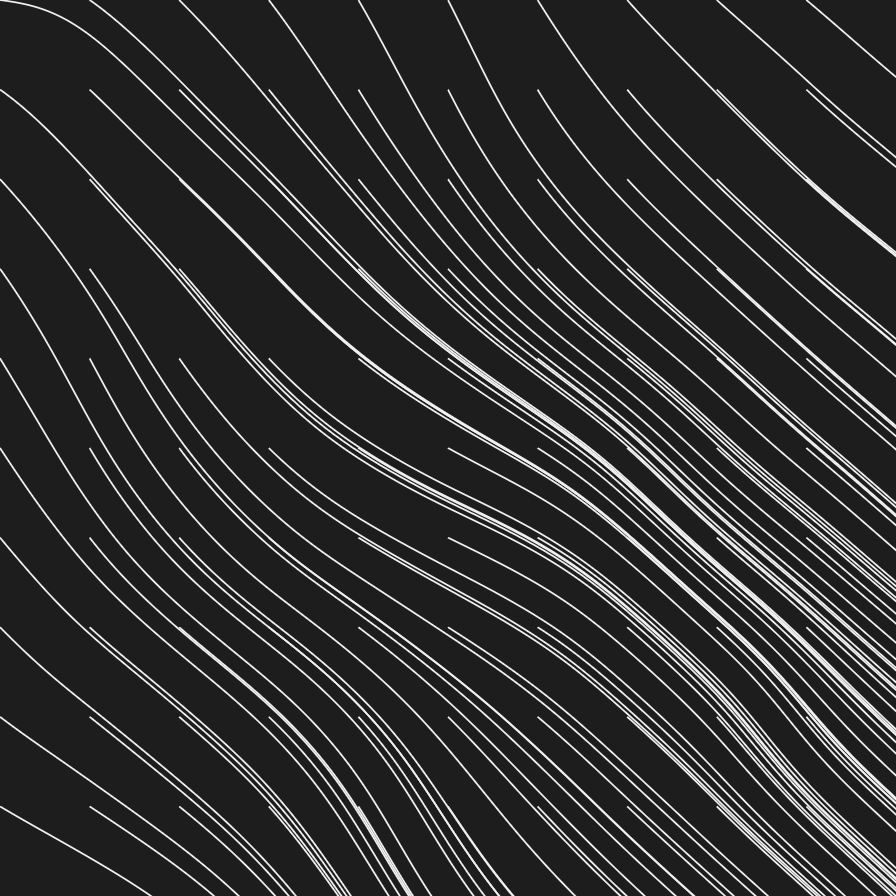
Give the GLSL for this pattern, as a WebGL 1 fragment shader.

```glsl
precision highp float;

// Thin pale streamlines released from a square lattice of seeds in a smooth flow.
// Each pixel is traced upstream; where its path passes a seed, the miss distance,
// scaled by how far the flow has squeezed or spread, gives the line coverage.

uniform vec2 u_resolution;

const vec3 BACKGROUND = vec3(0.115);
const vec3 LINE_COLOR = vec3(0.94);
const float LINE_WIDTH = 1.0 / 512.0;
const float SEEDS_PER_SIDE = 10.0;
const float STEP_LENGTH = 0.0125;
const int MAX_STEPS = 124;
const float MARGIN = 0.03;
const float PROBE = 0.004;
const vec2 DIAGONAL = vec2(0.70711);

float hash(vec2 p) {
  return fract(sin(dot(p, vec2(127.1, 311.7))) * 43758.5453);
}

float valueNoise(vec2 p) {
  vec2 cell = floor(p);
  vec2 f = fract(p);
  f = f * f * f * (f * (f * 6.0 - 15.0) + 10.0);
  float upper = mix(hash(cell), hash(cell + vec2(1.0, 0.0)), f.x);
  float lower = mix(hash(cell + vec2(0.0, 1.0)), hash(cell + vec2(1.0)), f.x);
  return mix(upper, lower, f.y);
}

// Soft round bump that turns the flow by up to "degrees".
float swell(vec2 p, vec2 center, float radius, float degrees) {
  vec2 d = (p - center) / radius;
  return degrees * exp(-0.5 * dot(d, d));
}

// Flow angle below the horizontal, in radians; y runs downwards.
float flowAngle(vec2 p) {
  float a = 41.0;
  a += swell(p, vec2(0.00, 0.00), 0.06, -32.0);
  a += swell(p, vec2(0.06, 0.42), 0.16, 21.0);
  a += swell(p, vec2(0.48, 0.05), 0.16, 24.0);
  a += swell(p, vec2(0.27, 0.22), 0.10, -8.0);
  a += swell(p, vec2(0.52, 0.58), 0.14, -14.0);
  a += swell(p, vec2(0.72, 0.55), 0.08, 8.0);
  a += swell(p, vec2(0.45, 0.95), 0.12, 20.0);
  a += swell(p, vec2(0.05, 0.97), 0.13, -12.0);
  a += swell(p, vec2(0.87, 0.80), 0.07, 9.0);
  a += 5.0 * (valueNoise(p * 7.0) - 0.5);
  return radians(a);
}

vec2 direction(float angle) {
  return vec2(cos(angle), sin(angle));
}

vec2 nearestSeed(vec2 p) {
  vec2 index = floor(p * SEEDS_PER_SIDE + 0.5);
  return clamp(index, 0.0, SEEDS_PER_SIDE - 1.0) / SEEDS_PER_SIDE;
}

// Combined coverage of all streamlines at p.
float streamlines(vec2 p, float pixel) {
  float uncovered = 1.0;
  float logSpread = 0.0;
  p += 0.5 * pixel * direction(flowAngle(p));

  for (int i = 0; i < MAX_STEPS; i++) {
    if (p.x < -MARGIN || p.y < -MARGIN) break;
    float angle = flowAngle(p);
    vec2 along = direction(angle);
    vec2 across = vec2(-along.y, along.x);
    vec2 upstream = p - along * STEP_LENGTH;

    // Growth rate of the gap between neighbouring streamlines.
    float spreadRate = (flowAngle(p + across * PROBE) - angle) / PROBE;

    // Does this step cross the seed's diagonal front?
    vec2 seed = nearestSeed(0.5 * (p + upstream));
    float ahead = dot(p - seed, DIAGONAL);
    float behind = dot(upstream - seed, DIAGONAL);
    if (ahead >= 0.0 && behind < 0.0) {
      float t = ahead / (ahead - behind);
      float miss = abs(dot(mix(p, upstream, t) - seed, across));
      float dist = miss * exp(logSpread + spreadRate * STEP_LENGTH * t);
      float travelled = (float(i) + t) * STEP_LENGTH;
      float body = clamp((0.5 * (LINE_WIDTH + pixel) - dist) / pixel, 0.0, 1.0);
      float cap = clamp(travelled / pixel, 0.0, 1.0);
      uncovered *= 1.0 - body * cap;
    }

    logSpread += spreadRate * STEP_LENGTH;
    p = upstream;
  }
  return 1.0 - uncovered;
}

void main() {
  float pixel = 1.0 / u_resolution.y;
  vec2 p = vec2(gl_FragCoord.x, u_resolution.y - gl_FragCoord.y) * pixel;
  gl_FragColor = vec4(mix(BACKGROUND, LINE_COLOR, streamlines(p, pixel)), 1.0);
}
```
